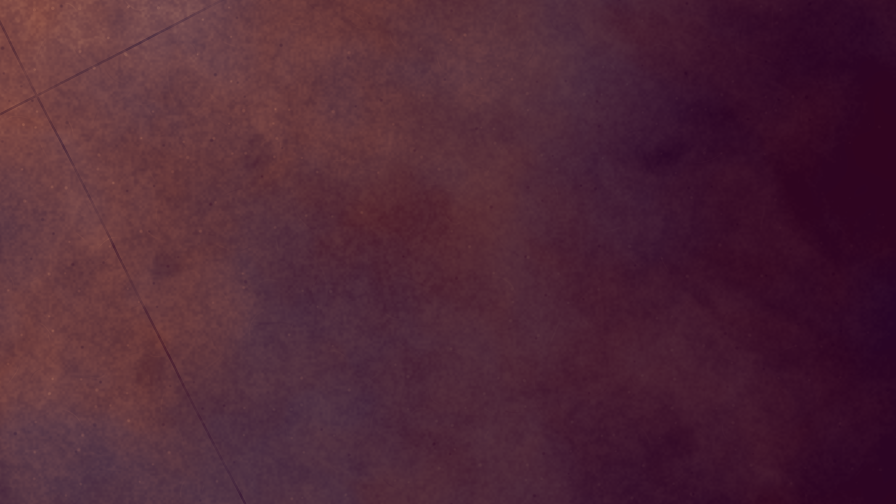
A WebGL 2 fragment shader for this texture:

```glsl
#version 300 es
precision highp float;
// Worn plum and rust plaster, lit from the upper left and fading to dark at right.
// A diagonal tone gradient plus layered noise indexes a colour ramp; scratches,
// specks, stains and two thin seams are then laid over that tone.
uniform vec2 u_resolution;
out vec4 outColor;

// Tone is measured in ramp steps, lengths in canvas heights.
const vec3 RAMP[8] = vec3[8](
  vec3(0.175, 0.020, 0.135), vec3(0.220, 0.060, 0.160),
  vec3(0.270, 0.110, 0.190), vec3(0.310, 0.160, 0.220),
  vec3(0.350, 0.200, 0.240), vec3(0.410, 0.240, 0.260),
  vec3(0.470, 0.280, 0.280), vec3(0.550, 0.345, 0.315));
const vec3 WARM_SHIFT = vec3(0.085, -0.010, -0.085);
const float BLOTCH = 2.6;
const float MOTTLE = 1.7;
const float GRAIN = 0.75;
const float SCRATCH = 0.75;
const float SPECK = 1.3;
const float STAIN = 0.8;
const float SEAM_WIDTH = 0.0022;
const float SEAM_DEPTH = 1.7;
const mat2 TURN = mat2(0.8, 0.6, -0.6, 0.8);

float hash(vec2 cell, uint seed) {
  uvec2 v = uvec2(ivec2(cell)) * uvec2(1597u, 3547u) + seed * 7919u;
  uint h = (v.x ^ (v.y << 11)) * 74573u + v.y;
  h = (h ^ (h >> 15)) * 73244475u;
  h = (h ^ (h >> 13)) * 73244475u;
  return float((h ^ (h >> 16)) & 65535u) / 65535.0;
}

float noise(vec2 p) {
  vec2 i = floor(p), f = fract(p);
  f = f * f * f * (f * (f * 6.0 - 15.0) + 10.0);
  vec2 e = vec2(1.0, 0.0);
  return mix(mix(hash(i, 1u), hash(i + e.xy, 1u), f.x),
             mix(hash(i + e.yx, 1u), hash(i + e.xx, 1u), f.x), f.y) - 0.5;
}

float fbm(vec2 p, int octaves) {
  float sum = 0.0, amp = 0.6;
  for (int i = 0; i < octaves; i++) {
    sum += amp * noise(p);
    p = TURN * p * 2.03 + 17.3;
    amp *= 0.55;
  }
  return sum;
}

// Short bent strokes, one per cell, some light and some dark.
float scratches(vec2 p, float px) {
  float sum = 0.0;
  vec2 base = floor(p);
  for (int k = 0; k < 9; k++) {
    vec2 c = base + vec2(k % 3 - 1, k / 3 - 1);
    vec2 d = p - c - vec2(hash(c, 2u), hash(c, 3u));
    float a = 6.2832 * hash(c, 4u);
    vec2 q = mat2(cos(a), sin(a), -sin(a), cos(a)) * d;
    float reach = mix(0.15, 0.75, hash(c, 5u));
    float off = abs(q.y - (hash(c, 6u) - 0.5) * 1.8 * q.x * q.x);
    float line = 1.0 - smoothstep(0.0, 0.018 + px, off);
    float power = hash(c, 7u) * 2.0 - 0.9;
    sum += line * smoothstep(reach, reach * 0.3, abs(q.x)) * power * abs(power);
  }
  return sum;
}

// Sparse soft dots: one candidate per cell, kept with the given chance.
float dots(vec2 p, float chance, float radius, float soft, uint seed) {
  vec2 c = floor(p);
  vec2 centre = 0.3 + 0.4 * vec2(hash(c, seed), hash(c, seed + 1u));
  float r = radius * mix(0.5, 1.0, hash(c, seed + 2u));
  float disc = 1.0 - smoothstep(r - soft, r + soft, length(fract(p) - centre));
  return disc * step(hash(c, seed + 3u), chance);
}

float seam(vec2 p, vec2 a, vec2 b, float px) {
  vec2 n = normalize(vec2(a.y - b.y, b.x - a.x));
  float d = abs(dot(p - a, n));
  return 1.0 - smoothstep(SEAM_WIDTH - px * 0.5, SEAM_WIDTH + px * 0.6, d);
}

void main() {
  vec2 p = gl_FragCoord.xy / u_resolution.y;
  float px = 1.0 / u_resolution.y;
  vec2 warp = vec2(fbm(p * 5.0 + 3.1, 3), fbm(p * 5.0 + 41.7, 3));

  // Light falls off to the right, and downwards on the left side.
  float light = 4.4 - 2.0 * p.x - 0.55 * p.x * p.x;
  light += (p.y - 0.5) * 2.6 * max(1.0 - p.x / 1.5, 0.0);
  float wear = mix(0.45, 1.0, smoothstep(0.0, 4.0, light));

  // Clouds stretched along the falling diagonal, then finer mottling.
  vec2 drift = TURN * p * vec2(1.0) + warp * 0.16;
  float tone = light + BLOTCH * fbm(drift * vec2(2.6, 3.6) + 8.2, 4);
  float mottle = fbm(p * 17.0 + warp * 1.5, 4);
  tone += MOTTLE * wear * mottle * (0.6 + fbm(p * 4.0 + 60.0, 2));
  tone += GRAIN * wear * (noise(TURN * p * 95.0) + noise(p * 190.0 + 5.0));

  // Marks and wisps.
  float patches = smoothstep(-0.2, 0.25, fbm(p * 3.0 + 23.0, 2));
  tone += SCRATCH * wear * patches * scratches(p * 9.0 + warp * 0.7, px * 9.0);
  tone += SCRATCH * 0.6 * wear * scratches(TURN * p * 21.0 + warp, px * 21.0);
  tone += SPECK * wear * dots(p * 34.0, 0.12, 0.11, 0.07, 10u);
  tone -= SPECK * wear * dots(TURN * p * 27.0, 0.10, 0.09, 0.06, 20u);
  tone -= STAIN * wear * dots(p * 5.0 + warp * 0.3, 0.13, 0.18, 0.07, 30u);

  // Two crossing seams at the upper left.
  vec2 s = p + warp * 0.004;
  float cut = max(seam(s, vec2(0.0, 0.773), vec2(0.44, 1.0), px),
                  seam(s, vec2(0.0, 0.954), vec2(0.486, 0.0), px));
  tone -= SEAM_DEPTH * cut * (0.75 + noise(p * 14.0));

  // Ramp lookup with a slow drift between rust and violet.
  float t = clamp(tone + 1.0, 0.0, 6.999);
  int i = int(t);
  vec3 color = mix(RAMP[i], RAMP[i + 1], fract(t));
  color += WARM_SHIFT * wear * fbm(p * 3.2 + warp * 0.5 + 90.0, 4);
  outColor = vec4(clamp(color, 0.0, 1.0), 1.0);
}
```
